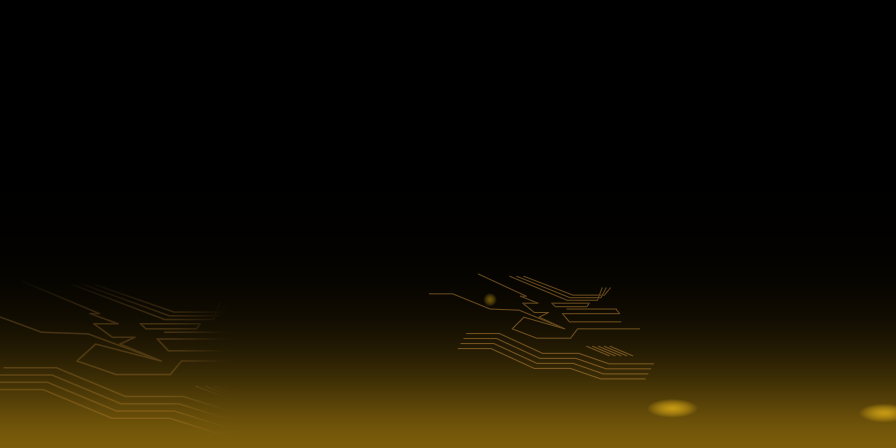
A WebGL 1 fragment shader for this background:

```glsl
precision highp float;

uniform vec2 u_resolution;

const vec2 CANVAS = vec2(2.0, 1.0);
const vec3 NIGHT = vec3(0.003, 0.001, 0.0);
const vec3 AMBER = vec3(0.48, 0.362, 0.042);
const vec3 COPPER = vec3(0.85, 0.60, 0.25);
const vec3 GOLD = vec3(0.82, 0.64, 0.08);
const float HAZE_HEIGHT = 0.192;
const float HAZE_POWER = 1.636;

// Circuit placement; its local grid has 384 cells per canvas height
const float CELL = 1.0 / 384.0;
const float TRACE_HALF_WIDTH = 0.45;
const vec2 RIGHT_ORIGIN = vec2(1.146, 0.292);
const vec2 RIGHT_SCALE = vec2(1.0, 1.0);
const float RIGHT_INK = 0.46;
const vec2 LEFT_ORIGIN = vec2(0.176, 0.232);
const vec2 LEFT_SCALE = vec2(1.6, 1.45);
const float LEFT_INK = 0.24;

// Lamps
const vec2 LAMP_SIZE = vec2(0.057, 0.021);
const vec2 LAMP_A = vec2(1.501, 0.0885);
const vec2 LAMP_B = vec2(1.974, 0.078);
const vec2 SPARK = vec2(1.094, 0.331);
const vec2 SPARK_SIZE = vec2(0.015);

float segment(vec2 p, vec2 a, vec2 b) {
  vec2 ab = b - a;
  float t = clamp(dot(p - a, ab) / dot(ab, ab), 0.0, 1.0);
  return length(p - a - ab * t);
}

float path3(vec2 p, vec2 a, vec2 b, vec2 c) {
  return min(segment(p, a, b), segment(p, b, c));
}

float path4(vec2 p, vec2 a, vec2 b, vec2 c, vec2 d) {
  return min(path3(p, a, b, c), segment(p, c, d));
}

// Distance to the nearest trace, in grid cells
float circuit(vec2 p) {
  vec2 joint = vec2(44.0, -10.0);

  // Long upper trace and the loop it runs into
  float d = path3(p, vec2(-72.0, 20.0), vec2(-52.0, 20.0), vec2(-20.0, 7.0));
  d = min(d, path3(p, vec2(-20.0, 7.0), vec2(5.0, 6.0), joint));
  d = min(d, path4(p, joint, vec2(9.0, 0.0), vec2(-1.0, -10.0), vec2(20.0, -18.0)));
  d = min(d, path4(p, vec2(20.0, -18.0), vec2(49.0, -18.0), vec2(55.0, -10.0), vec2(108.0, -10.0)));

  // Zigzag
  d = min(d, path4(p, vec2(-30.0, 37.0), vec2(11.0, 18.0), vec2(6.0, 18.0), vec2(21.0, 12.0)));
  d = min(d, path4(p, vec2(21.0, 12.0), vec2(8.0, 12.0), vec2(18.0, 4.0), vec2(30.0, 4.0)));
  d = min(d, path3(p, vec2(30.0, 4.0), vec2(22.0, 0.0), joint));

  // Small plate and the open comb beside it
  d = min(d, path4(p, vec2(33.0, 12.0), vec2(65.0, 12.0), vec2(63.0, 9.0), vec2(36.0, 9.0)));
  d = min(d, segment(p, vec2(36.0, 9.0), vec2(33.0, 12.0)));
  d = min(d, path4(p, vec2(90.0, 3.0), vec2(42.0, 3.0), vec2(48.0, -4.0), vec2(92.0, -4.0)));
  d = min(d, path3(p, vec2(46.0, 7.0), vec2(88.0, 7.0), vec2(91.0, 3.0)));

  // Upper parallel traces
  for (int i = 0; i < 3; i++) {
    float k = float(i);
    float level = 14.5 + 2.2 * k;
    d = min(d, path4(p, vec2(-3.0 + 6.0 * k, 35.0), vec2(46.0 + 2.5 * k, level),
                     vec2(72.0 + 3.0 * k, level), vec2(76.0 + 3.5 * k, 25.0)));
  }

  // Lower bus of stepped traces
  for (int i = 0; i < 4; i++) {
    float k = float(i);
    vec2 q = p + k * vec2(2.4, 4.3);
    d = min(d, path4(q, vec2(-40.0, -14.0), vec2(-12.0, -14.0), vec2(25.0, -31.0), vec2(56.0, -31.0)));
    d = min(d, path3(q, vec2(56.0, -31.0), vec2(82.0, -40.0), vec2(120.0, -40.0)));
  }

  // Short slanted hatch
  for (int i = 0; i < 5; i++) {
    vec2 q = p - vec2(5.0 * float(i), 0.0);
    d = min(d, segment(q, vec2(63.0, -25.0), vec2(82.0, -33.0)));
  }
  return d;
}

float circuitInk(vec2 p, vec2 origin, vec2 scale) {
  float pixel = 1.0 / (u_resolution.y * CELL * scale.y);
  float d = circuit((p - origin) / (CELL * scale));
  float cover = clamp((TRACE_HALF_WIDTH - d) / pixel + 0.5, 0.0, 1.0);
  return cover * min(1.0, 2.0 * TRACE_HALF_WIDTH / pixel);
}

float lamp(vec2 p, vec2 center, vec2 size) {
  float fall = max(0.0, 1.0 - length((p - center) / size));
  return fall * (1.6 - 0.6 * fall);
}

void main() {
  vec2 p = gl_FragCoord.xy / u_resolution * CANVAS;

  // Amber haze rising from the floor
  vec3 color = NIGHT + AMBER * exp(-pow(p.y / HAZE_HEIGHT, HAZE_POWER));

  // Two circuits, the left one fading at its top and right
  float leftFade = (1.0 - smoothstep(0.36, 0.53, p.x)) * (1.0 - smoothstep(0.27, 0.40, p.y));
  color = mix(color, COPPER, LEFT_INK * leftFade * circuitInk(p, LEFT_ORIGIN, LEFT_SCALE));
  color = mix(color, COPPER, RIGHT_INK * circuitInk(p, RIGHT_ORIGIN, RIGHT_SCALE));

  // Glowing lamps
  float shine = max(lamp(p, LAMP_A, LAMP_SIZE), lamp(p, LAMP_B, LAMP_SIZE));
  shine = max(shine, 0.55 * lamp(p, SPARK, SPARK_SIZE));
  gl_FragColor = vec4(mix(color, GOLD, 0.9 * shine), 1.0);
}
```
